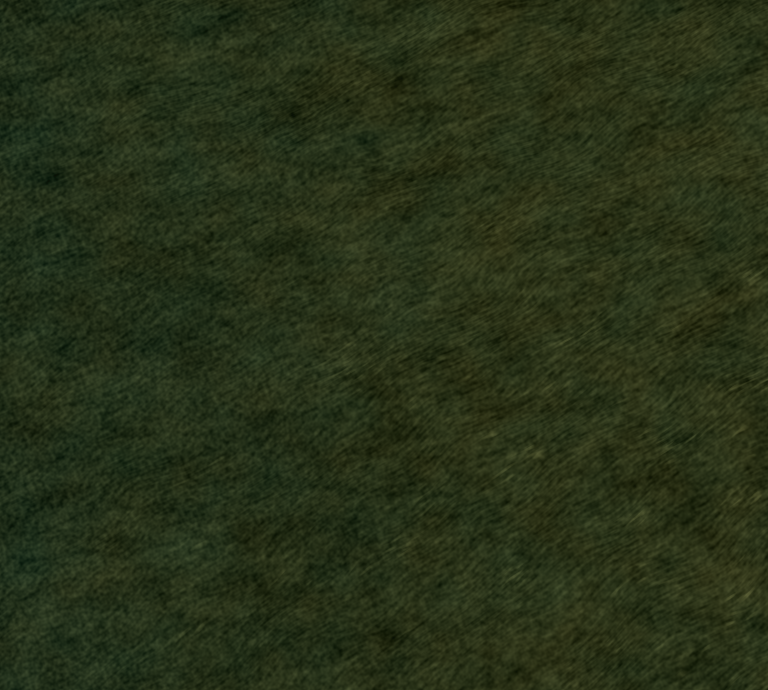
This texture is drawn by a WebGL 2 fragment shader. Its source:

```glsl
#version 300 es
precision highp float;
// Dim meadow seen from afar: dark green grass, wind-slanted blades and pale seed wisps.

uniform vec2 u_resolution;
out vec4 fragColor;

// Integer hash of a lattice cell, 0 to 1
float hash(vec2 cell) {
    uvec2 k = uvec2(ivec2(cell));
    uint h = k.x * 1664525u ^ k.y * 22695477u;
    h = (h ^ (h >> 15u)) * 739982445u;
    h = (h ^ (h >> 13u)) * 695872825u;
    h ^= h >> 16u;
    return float(h & 65535u) / 65536.0;
}

float cornerSlope(vec2 cell, vec2 offset) {
    float angle = 6.28318 * hash(cell);
    return dot(vec2(cos(angle), sin(angle)), offset);
}

// Gradient noise, about -0.7 to 0.7
float noise(vec2 p) {
    vec2 i = floor(p), f = p - i;
    vec2 w = f * f * f * (f * (f * 6.0 - 15.0) + 10.0);
    vec2 e = vec2(1.0, 0.0);
    float low = mix(cornerSlope(i, f), cornerSlope(i + e, f - e), w.x);
    float high = mix(cornerSlope(i + e.yx, f - e.yx), cornerSlope(i + 1.0, f - 1.0), w.x);
    return mix(low, high, w.y);
}

float fbm(vec2 p) {
    float sum = 0.0, gain = 1.0;
    for (int octave = 0; octave < 3; octave++) {
        sum += gain * noise(p);
        p = mat2(1.6, 1.2, -1.2, 1.6) * p + 17.3;
        gain *= 0.55;
    }
    return sum;
}

vec2 rotate(vec2 p, float angle) {
    float c = cos(angle), s = sin(angle);
    return vec2(c * p.x + s * p.y, c * p.y - s * p.x);
}

void main() {
    vec2 p = gl_FragCoord.xy / u_resolution.y;

    // Clumps shrink slightly with distance
    vec2 ground = vec2(p.x, p.y * (1.0 + 0.25 * p.y));
    float warmth = smoothstep(0.0, 0.75, p.x + 0.3 * fbm(ground * 3.0 + 5.0));

    // Blades lean up to the right, bent by gentle gusts
    vec2 along = rotate(ground, 0.68);
    along.y += 0.028 * noise(ground * 7.0 + 31.0);
    float blades = noise(along * vec2(42.0, 165.0))
                 + 0.6 * noise(along * vec2(75.0, 240.0) + 63.0);

    // Fine leafy grain, strongest in the cool low growth
    vec2 turned = rotate(p, 0.4);
    float grain = noise(turned * 125.0 + 11.0) + 0.75 * noise(turned * 205.0 + 47.0);

    // Tufts, hollows between them and broad swells
    vec2 lean = rotate(ground, 0.4);
    float tufts = fbm(lean * vec2(14.0, 24.0) + 80.0);
    float swells = fbm(ground * vec2(3.0, 5.0) + 140.0);
    float hollows = smoothstep(0.18, 0.6, fbm(lean * vec2(11.0, 18.0) + 200.0));

    float tone = 0.052 * tufts + 0.032 * swells - 0.034 * hollows
               + mix(0.042, 0.076, warmth) * blades
               + mix(0.076, 0.05, warmth) * grain;

    // Pale wisps gather on tufts of the near, warm side
    float clump = smoothstep(0.08, 0.55, fbm(lean * vec2(10.0, 17.0) + 260.0));
    float nearness = mix(1.0, 0.3, smoothstep(0.35, 0.8, p.y));
    float strands = smoothstep(0.02, 0.5, noise(along * vec2(34.0, 150.0) + 320.0));
    float wisps = clump * strands * nearness * mix(0.2, 1.0, warmth);

    // Cool clover green to warm olive, with small drifts of hue
    vec3 color = mix(vec3(0.127, 0.18, 0.098), vec3(0.169, 0.199, 0.094), warmth);
    color += vec3(0.02, -0.002, -0.012) * fbm(ground * 9.0 + 400.0);
    color += vec3(1.0, 1.0, 0.72) * tone;
    color += vec3(0.115, 0.11, 0.075) * wisps;

    fragColor = vec4(max(color, vec3(0.035, 0.055, 0.02)), 1.0);
}
```
